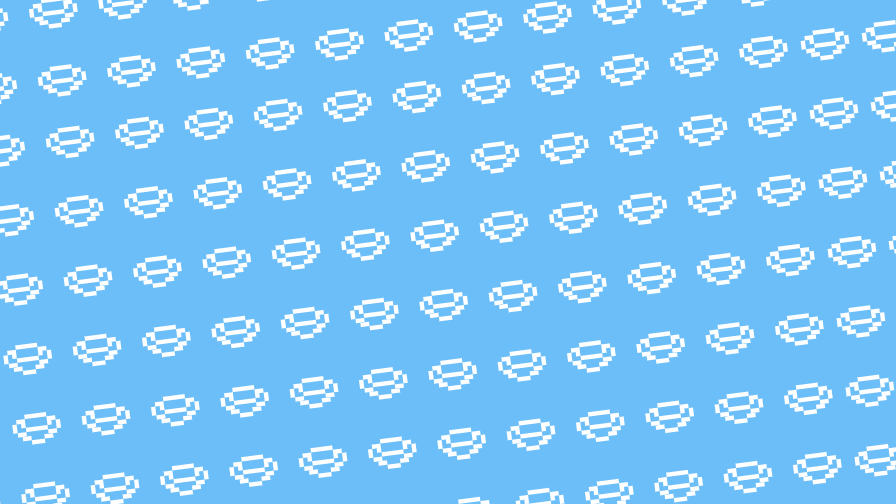
A WebGL 2 fragment shader for this pattern:

```glsl
#version 300 es
precision highp float;
// Tilted grid of small white pixel-art bowls on flat sky blue.
// The grid is rotated, folded into cells with a tighter pitch past one seam
// per axis, and each bowl is a union of mirrored boxes on a block lattice.

uniform vec2 u_resolution;
out vec4 fragColor;

const vec3 SKY = vec3(0.424, 0.745, 0.973);
const vec3 WHITE = vec3(1.0);

const float TILT = 0.1288;                // grid angle in radians
const float BLOCK = 0.00867;              // side of one block, canvas heights
const vec2 ANCHOR = vec2(1.0185, 0.412);  // centre of one bowl
const float PITCH = 16.0;                 // blocks between bowls
const float SEAM_STEP = 14.2;             // shorter step across a seam

// Offset from the nearest bowl centre along one axis.
float foldAxis(float x, float lastCentre, float pitchAfter) {
  float past = x - lastCentre - SEAM_STEP;
  bool beyond = past > -0.5 * SEAM_STEP;
  float pitch = beyond ? pitchAfter : PITCH;
  float q = beyond ? past : x;
  return q - pitch * floor(q / pitch + 0.5);
}

// Signed distance to the box spanning two corners.
float box(vec2 p, vec2 low, vec2 high) {
  vec2 d = abs(p - 0.5 * (low + high)) - 0.5 * (high - low);
  return max(d.x, d.y);
}

// One-block-high bar on a row, from x = a to x = b.
float bar(vec2 p, float row, float a, float b) {
  return box(p, vec2(a, row - 0.5), vec2(b, row + 0.5));
}

// Bowl outline in block units, mirrored left to right.
float bowl(vec2 p) {
  p.x = abs(p.x);
  // Rim: back edge, shoulders, inner corner and front edge
  float d = bar(p, 3.0, -2.5, 2.5);
  d = min(d, bar(p, 2.0, 2.5, 4.5));
  d = min(d, box(p, vec2(2.5, 0.5), vec2(3.5, 2.5)));
  d = min(d, bar(p, 0.0, -2.5, 2.5));
  // Body: sides, lower steps and foot
  d = min(d, box(p, vec2(4.5, -0.5), vec2(5.5, 1.5)));
  d = min(d, bar(p, -1.0, 2.5, 4.5));
  d = min(d, bar(p, -2.0, 1.5, 3.5));
  return min(d, bar(p, -3.0, -1.5, 1.5));
}

void main() {
  // Rotated grid coordinates in blocks
  vec2 p = (gl_FragCoord.xy / u_resolution.y - ANCHOR) / BLOCK;
  float c = cos(TILT), s = sin(TILT);
  vec2 grid = vec2(c * p.x + s * p.y, c * p.y - s * p.x);

  // Seams: four columns right of the anchor and three rows above it
  vec2 cell = vec2(foldAxis(grid.x, 4.0 * PITCH, 14.1),
                   foldAxis(grid.y, 3.0 * PITCH, 15.7));

  // Smooth edge one screen pixel wide
  float pixel = 1.0 / (u_resolution.y * BLOCK);
  float ink = clamp(0.5 - bowl(cell) / pixel, 0.0, 1.0);
  fragColor = vec4(mix(SKY, WHITE, ink), 1.0);
}
```
